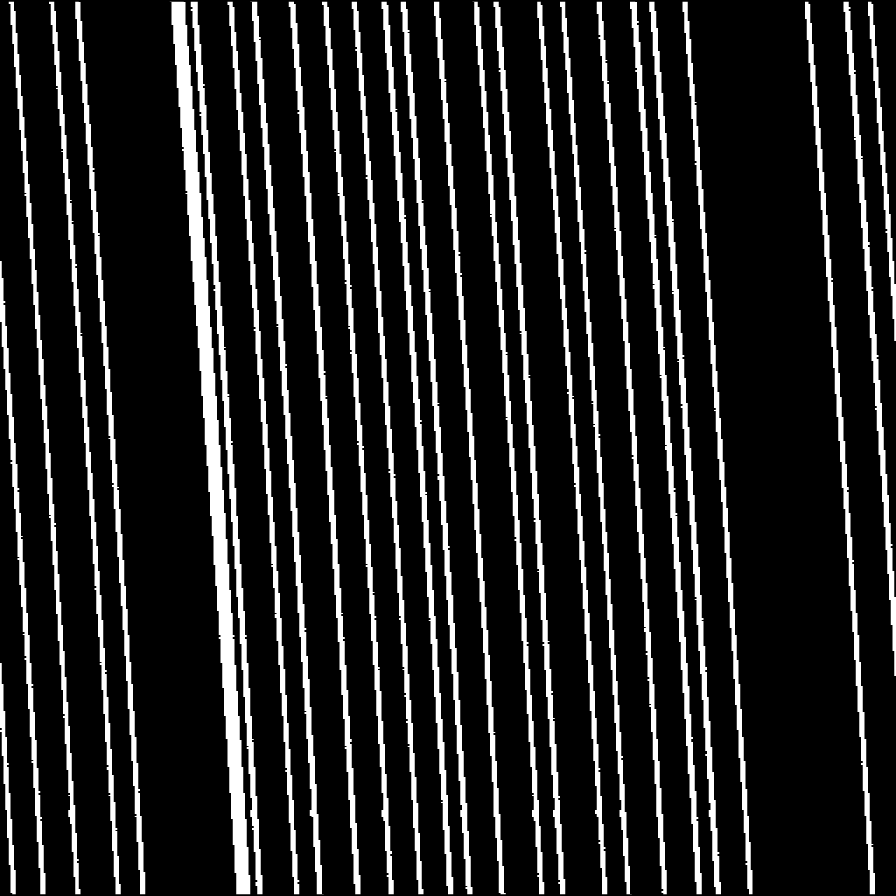
A WebGL 2 fragment shader for this pattern:

```glsl
#version 300 es
precision highp float;
// Thin white lines leaning across black, gently bent, with one bold line and two wide gaps.
// The lines sit in jittered cells of a bent axis; their edges are snapped to a fine grid
// so that they climb in crisp stairs, with a few ragged specks.

uniform vec2 u_resolution;
out vec4 fragColor;

const vec3 BACKGROUND = vec3(0.0);
const vec3 LINE_COLOR = vec3(1.0);

const float GRID = 1.0 / 512.0;      // size of one stair step
const float PITCH = 0.034;           // mean distance between lines
const float JITTER = 0.62;           // scatter within a cell
const float LINE_WIDTH = 0.0057;
const float WIDTH_SPREAD = 0.25;
const float LEAN = 0.085;            // sideways drift from top to bottom
const float BEND = 0.011;            // how much the drift slackens
const float RAGGEDNESS = 0.2;        // edge noise, in grid steps

const float BOLD_CELL = 5.0;
const float BOLD_POSITION = 0.198;
const float BOLD_WIDTH = 0.0156;

const float GAP_CENTER = 0.146;
const float GAP_PERIOD = 0.688;
const float GAP_HALF_WIDTH = 0.038;

const float SEAM_HEIGHT = 0.091;     // row where some lines carry a small nub
const float SEAM_HALF_HEIGHT = 0.004;
const float SEAM_SHARE = 0.4;

float hash(vec2 p) {
    return fract(sin(dot(p, vec2(12.9898, 78.233))) * 43758.5453);
}

float snapToGrid(float x) {
    return floor(x / GRID + 0.5) * GRID;
}

// Share of a pixel that lies between two edges.
float spanCoverage(float x, float left, float right, float pixel) {
    float covered = min(x + 0.5 * pixel, right) - max(x - 0.5 * pixel, left);
    return clamp(covered / pixel, 0.0, 1.0);
}

bool insideGap(float position) {
    float offset = mod(position - GAP_CENTER + 0.5 * GAP_PERIOD, GAP_PERIOD);
    return abs(offset - 0.5 * GAP_PERIOD) < GAP_HALF_WIDTH;
}

float lineCoverage(float cell, float x, float row, float drift, float pixel) {
    bool bold = cell == BOLD_CELL;
    float scatter = (hash(vec2(cell, 3.0)) - 0.5) * JITTER;
    float position = bold ? BOLD_POSITION : (cell + 0.5 + scatter) * PITCH;
    if (!bold && insideGap(position)) return 0.0;

    float spread = 1.0 + (hash(vec2(cell, 11.0)) - 0.5) * WIDTH_SPREAD;
    float halfWidth = 0.5 * (bold ? BOLD_WIDTH : LINE_WIDTH * spread);
    float center = position + drift;

    // Each edge wavers a little from row to row before it is snapped.
    float leftNoise = (hash(vec2(cell + 0.3, row)) - 0.5) * RAGGEDNESS * GRID;
    float rightNoise = (hash(vec2(cell + 0.7, row)) - 0.5) * RAGGEDNESS * GRID;
    float left = snapToGrid(center - halfWidth + leftNoise);
    float right = snapToGrid(center + halfWidth + rightNoise);

    bool onSeam = abs(row * GRID - SEAM_HEIGHT) < SEAM_HALF_HEIGHT;
    if (onSeam && !bold && hash(vec2(cell, 29.0)) < SEAM_SHARE) {
        left -= GRID;
    }
    return spanCoverage(x, left, right, pixel);
}

void main() {
    vec2 uv = gl_FragCoord.xy / u_resolution;
    vec2 pixel = 1.0 / u_resolution;

    // Follow the bent axis down from the top edge.
    float row = floor(uv.y / GRID);
    float depth = 1.0 - (row + 0.5) * GRID;
    float drift = LEAN * depth - BEND * depth * depth;
    float baseCell = floor((uv.x - drift) / PITCH);

    float coverage = 0.0;
    for (float i = -1.0; i <= 1.0; i++) {
        coverage = max(coverage, lineCoverage(baseCell + i, uv.x, row, drift, pixel.x));
    }

    // Thin dark rim along the top and bottom.
    coverage *= spanCoverage(uv.y, GRID, 1.0 - GRID, pixel.y);

    fragColor = vec4(mix(BACKGROUND, LINE_COLOR, coverage), 1.0);
}
```
